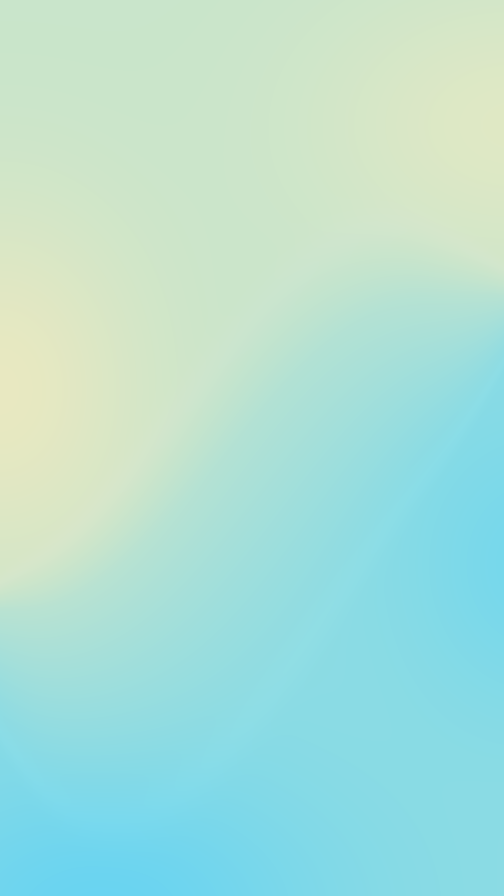
This background is drawn by a WebGL 1 fragment shader. Its source:

```glsl
precision highp float;

uniform vec2 u_resolution;

// Soft elliptical falloff around a centre
float glow(vec2 p, vec2 centre, vec2 radius) {
  vec2 d = (p - centre) / radius;
  return exp(-dot(d, d));
}

// Signed position across the shoreline: -1 in the water, +1 on the sand
float shoreDepth(vec2 p) {
  float bulge = p.x * (1.0 - p.x);
  float middle = mix(0.32, 0.67, smoothstep(0.05, 0.85, p.x));
  float below = 0.13 - 0.06 * p.x + 0.85 * bulge;
  float above = 0.04 + 0.45 * bulge;
  float offset = p.y - middle;
  return offset / (offset < 0.0 ? below : above);
}

// Faint crest following one contour of the shoreline
float crest(float depth, float level, float width) {
  float d = (depth - level) / width;
  return exp(-d * d);
}

void main() {
  vec2 p = gl_FragCoord.xy / u_resolution;
  float depth = shoreDepth(p);
  float land = smoothstep(-1.35, 1.0, depth);

  vec3 green = vec3(0.785, 0.897, 0.795);
  vec3 teal = vec3(0.55, 0.86, 0.89);
  vec3 cream = vec3(0.91, 0.91, 0.755);
  vec3 paleLime = vec3(0.875, 0.91, 0.77);
  vec3 sky = vec3(0.41, 0.83, 0.945);
  vec3 aqua = vec3(0.46, 0.845, 0.925);

  // Sweep from water to land
  vec3 colour = mix(teal, green, land);

  // Cool glows
  float water = 1.0 - land;
  colour = mix(colour, sky, water * glow(p, vec2(0.2, -0.02), vec2(0.45, 0.16)));
  colour = mix(colour, aqua, water * glow(p, vec2(1.06, 0.37), vec2(0.24, 0.16)));

  // Warm glows
  colour = mix(colour, cream, land * glow(p, vec2(0.0, 0.565), vec2(0.29, 0.21)));
  colour = mix(colour, paleLime, land * glow(p, vec2(1.02, 0.86), vec2(0.4, 0.16)));

  // Subtle contour sheen
  colour += 0.008 * crest(depth, -1.05, 0.1);
  colour += vec3(0.008, 0.0, 0.012) * crest(depth, 0.75, 0.2);

  gl_FragColor = vec4(colour, 1.0);
}
```
